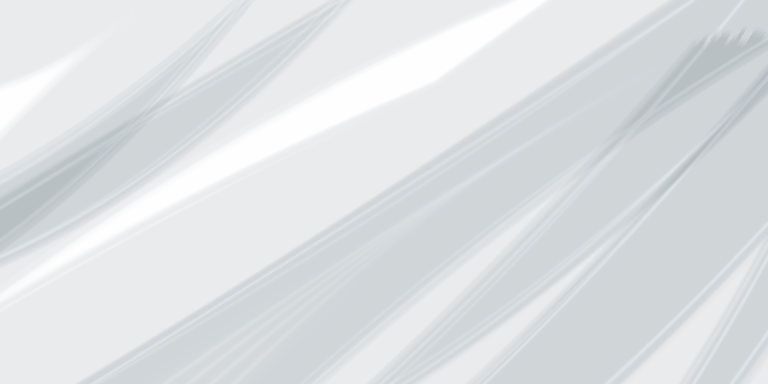
A WebGL 2 fragment shader for this background:

```glsl
#version 300 es
precision highp float;
// Pale silky ribbons sweeping up to the right over a light grey ground.
// Each ribbon lies between two parabolic arcs; its edges are feathered into
// fine hairs, and the grey deepens where ribbons overlap.
uniform vec2 u_resolution;
out vec4 outColor;

float hash(float n) {
  return fract(sin(n * 127.1) * 43758.5453);
}

// Approximate signed distance to the parabola through a, b, c; positive above
float arc(vec2 p, vec2 a, vec2 b, vec2 c) {
  float s = (b.y - a.y) / (b.x - a.x);
  float t = (c.y - b.y) / (c.x - b.x);
  float k = (t - s) / (c.x - a.x);
  float y = a.y + (p.x - a.x) * (s + k * (p.x - b.x));
  float slope = s + k * (2.0 * p.x - a.x - b.x);
  return (p.y - y) / sqrt(1.0 + slope * slope);
}

float line(float d, float width) {
  return exp(-d * d / (width * width));
}

// Edge made of several thin steps that fan in and out along x
float feather(float d, float x, float spread, float seed) {
  float sum = 0.0;
  for (int i = 0; i < 6; i++) {
    float h = hash(seed + float(i) * 1.7);
    float fan = 0.75 + 0.35 * sin(2.5 * x + 6.3 * h + seed);
    float width = 0.003 + 0.006 * hash(h + seed);
    sum += smoothstep(-width, width, d - (h - 0.5) * spread * fan);
  }
  return sum / 6.0;
}

// Ribbon below one arc and above another: x is coverage, y is edge sheen
vec2 ribbon(float top, float bottom, float x, float seed) {
  float cover = feather(-top, x, 0.04, seed) * feather(bottom, x, 0.04, seed + 9.0);
  float sheen = 0.0;
  for (int i = 0; i < 3; i++) {
    float h = hash(seed + 20.0 + float(i));
    float o = 0.006 + 0.025 * h + 0.005 * sin(3.0 * x + 6.3 * h);
    sheen += line(top + o, 0.004) + line(bottom - o, 0.004);
  }
  return vec2(cover, sheen * cover);
}

void main() {
  vec2 p = gl_FragCoord.xy / u_resolution.y;
  p.x *= 2.0 * u_resolution.y / u_resolution.x;

  // Two ribbons crossing in the upper left
  vec2 r1 = ribbon(arc(p, vec2(0.0, 0.545), vec2(0.26, 0.71), vec2(0.57, 0.96)),
                   arc(p, vec2(0.0, 0.35), vec2(0.43, 0.74), vec2(0.65, 1.0)), p.x, 1.0);
  vec2 r2 = ribbon(arc(p, vec2(0.0, 0.48), vec2(0.43, 0.74), vec2(0.87, 1.0)),
                   arc(p, vec2(0.0, 0.31), vec2(0.52, 0.635), vec2(0.91, 1.0)), p.x, 2.0);

  // Broad ribbons across the lower right
  vec2 r3 = ribbon(arc(p, vec2(0.21, 0.0), vec2(0.78, 0.35), vec2(1.77, 1.0)),
                   arc(p, vec2(0.83, 0.0), vec2(1.54, 0.57), vec2(1.99, 0.87)), p.x, 3.0);
  vec2 r4 = ribbon(arc(p, vec2(0.977, 0.0), vec2(1.54, 0.57), vec2(1.836, 0.91)),
                   arc(p, vec2(1.07, 0.0), vec2(1.667, 0.453), vec2(2.0, 0.77)), p.x, 4.0);
  float top5 = arc(p, vec2(1.22, 0.0), vec2(1.667, 0.453), vec2(2.0, 0.83));
  vec2 r5 = ribbon(top5,
                   arc(p, vec2(1.615, 0.0), vec2(1.82, 0.2), vec2(2.0, 0.39)), p.x, 5.0);
  float top6 = arc(p, vec2(1.78, 0.0), vec2(1.88, 0.16), vec2(2.0, 0.37));
  vec2 r6 = ribbon(top6,
                   arc(p, vec2(1.93, 0.0), vec2(1.965, 0.05), vec2(2.0, 0.1)), p.x, 6.0);

  // The dark overlap of the third and fourth ribbons ends in a ragged tip
  float bristle = hash(floor((p.x - 0.6 * p.y) * 90.0));
  float tip = smoothstep(-0.015, 0.02, p.y - 0.885 - 0.035 * bristle);
  float depth = r1.x + r2.x + r3.x + r4.x + r5.x + r6.x - r3.x * r4.x * tip;

  // Thin shadows beside the right-hand ribbons
  depth += 0.4 * line(top5 + 0.012, 0.007) * smoothstep(0.0, 0.3, p.y);
  depth += 0.35 * line(top6 - 0.006, 0.006);

  // Light threads fanning out inside the widest ribbon
  float sheen = r1.y + r2.y + r3.y + r4.y + r5.y + r6.y;
  for (int i = 0; i < 4; i++) {
    float f = float(i);
    float d = arc(p, vec2(0.43 + 0.06 * f, 0.0), vec2(1.17, 0.5 - 0.006 * f), vec2(1.72, 0.83));
    float fade = smoothstep(1.75, 1.0 - 0.2 * f, p.x);
    sheen += line(d, 0.006) * fade;
    depth -= 0.16 * line(d, 0.02) * smoothstep(0.3, 0.0, p.y);
  }

  vec3 color = vec3(0.914, 0.922, 0.929) - depth * vec3(0.097, 0.085, 0.08);
  color += 0.026 * min(sheen, 2.0);

  // White ribbon through the middle and a small one on the left
  float whiteTop = arc(p, vec2(0.0, 0.235), vec2(0.78, 0.735), vec2(1.33, 1.0));
  float whiteBase = arc(p, vec2(0.0, 0.205), vec2(0.52, 0.492), vec2(1.146, 0.786));
  float whiteEnd = arc(p, vec2(1.146, 0.79), vec2(1.29, 0.895), vec2(1.434, 1.0));
  float white = feather(-whiteTop, p.x, 0.035, 7.0)
              * feather(min(whiteBase, whiteEnd), p.x, 0.035, 8.0);
  white += 0.35 * line(whiteBase + 0.012, 0.004) * smoothstep(1.2, 0.2, p.x);
  float sideTop = arc(p, vec2(0.0, 0.77), vec2(0.26, 0.9), vec2(0.365, 0.98));
  float sideBase = arc(p, vec2(0.0, 0.65), vec2(0.234, 0.875), vec2(0.365, 0.985));
  float side = feather(-sideTop, p.x, 0.05, 11.0) * feather(sideBase, p.x, 0.04, 12.0);
  side *= smoothstep(0.4, 0.1, p.x);
  color = mix(color, vec3(0.998), clamp(white + side, 0.0, 1.0));

  outColor = vec4(clamp(color, 0.0, 1.0), 1.0);
}
```
